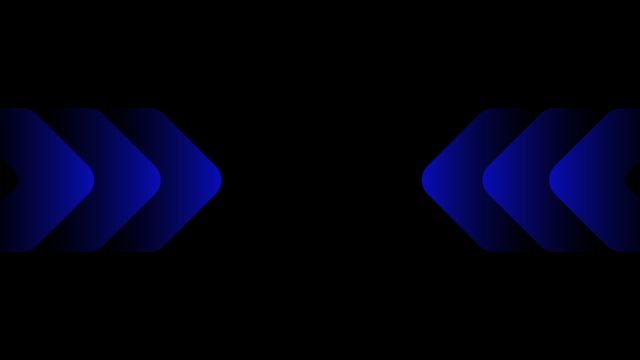
Reproduce this background procedurally as a Shadertoy shader.

```glsl
// Two facing rows of rounded blue chevrons fading into black.

// Signed distance to a rounded arrowhead: tip at the origin, body running to -x.
float arrowhead(vec2 p, float halfHeight, float radius) {
    float h = halfHeight - radius;
    p = vec2(max(p.x + radius, -h), abs(p.y));
    float along = clamp(0.5 * (p.y - p.x), 0.0, h);
    return length(p - along * vec2(-1.0, 1.0)) * sign(p.x + p.y) - radius;
}

void mainImage(out vec4 fragColor, in vec2 fragCoord) {
    // Height units, mirrored so that both rows point to the middle
    float pixel = 1.0 / iResolution.y;
    vec2 p = (fragCoord - 0.5 * iResolution.xy) * pixel;
    p.x = -abs(p.x - 0.0046);

    vec3 tipBlue = vec3(0.035, 0.05, 0.72);
    vec3 color = vec3(0.0);

    // Layers run from the innermost chevron to the outermost, which lies on top
    for (int i = 0; i < 3; i++) {
        float n = float(i);
        vec2 q = p + vec2(0.278 + 0.161 * n + 0.008 * n * n, 0.0);

        // Arrowhead with a smaller rounded notch cut from its back
        float body = arrowhead(q, 0.2, 0.0556);
        float notch = arrowhead(q + vec2(0.2106, 0.0), 1.0, 0.028);
        float dist = max(body, -notch);

        // Glow fades backwards from the tip
        float fade = pow(clamp(1.0 + q.x / 0.336, 0.0, 1.0), 1.5);
        float cover = smoothstep(0.75 * pixel, -0.75 * pixel, dist);
        color = mix(color, tipBlue * fade, cover);
    }
    fragColor = vec4(color, 1.0);
}
```
